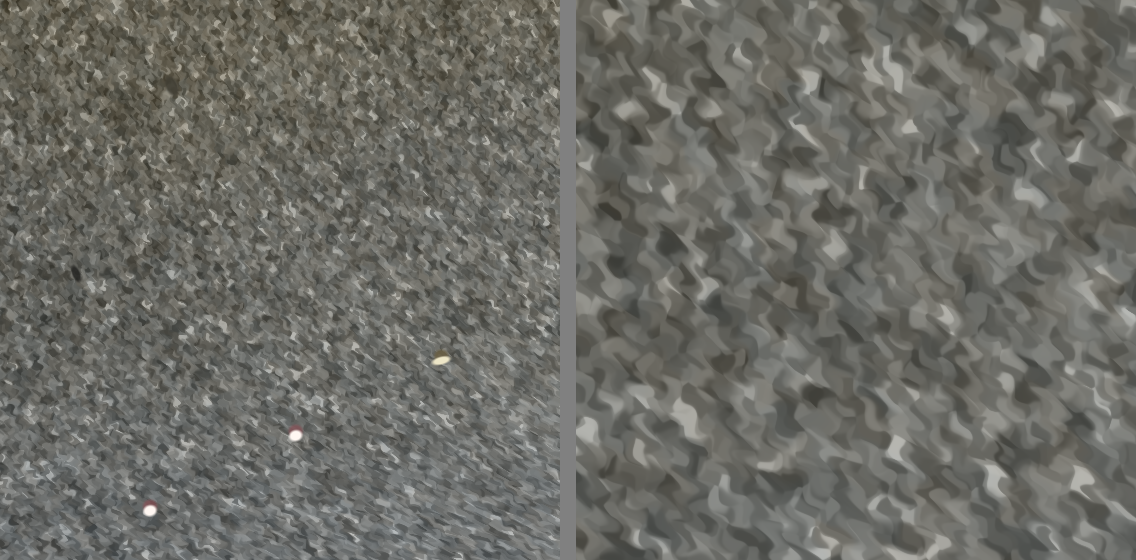
Left: the whole. Right: its middle third, enlarged.
Reproduce this texture procedurally as a three.js fragment shader.

```glsl
varying vec2 vUv;

vec3 hash3(vec2 cell) {
  vec3 q = fract(cell.xyx * vec3(0.1031, 0.1030, 0.0973));
  q += dot(q, q.yxz + 33.33);
  return fract((q.xxy + q.yzz) * q.zyx);
}

// Cellular noise: each grain holds one random tone, softly joined to its neighbours.
float grains(vec2 p, float sharpness) {
  vec2 cell = floor(p);
  float tone = 0.0;
  float total = 0.0;
  for (int j = -1; j <= 1; j++) {
    for (int i = -1; i <= 1; i++) {
      vec2 id = cell + vec2(float(i), float(j));
      vec3 rnd = hash3(id);
      vec2 d = p - id - 0.1 - 0.8 * rnd.xy;
      float weight = exp(-sharpness * dot(d, d));
      tone += weight * rnd.z;
      total += weight;
    }
  }
  return tone / total;
}

float ellipse(vec2 p, vec2 radius, float angle) {
  float c = cos(angle);
  float s = sin(angle);
  p = vec2(c * p.x + s * p.y, c * p.y - s * p.x);
  return 1.0 - smoothstep(0.65, 1.25, length(p / radius));
}

void main() {
  vec2 uv = vUv;

  // Grain direction: nearly upright above, slanting at the lower right
  float low = 1.0 - uv.y;
  vec2 p = vec2(uv.x + 0.15 * uv.y - 0.35 * uv.x * low * low, uv.y);
  p += 0.0022 * sin(p.yx * vec2(310.0, 270.0) + 2.0 * sin(p * 143.0));

  // Coarse grains, fine grit and broad mottling
  float coarse = grains(p * vec2(88.0, 62.0) + 7.0, 13.0) - 0.5;
  float fine = grains(p * vec2(165.0, 112.0) + 41.0, 11.0) - 0.5;
  float mottle = grains(uv * vec2(19.0, 15.0) + 83.0, 3.0) - 0.5;
  float tone = 0.18 * coarse + 0.17 * fine + 0.05 * mottle;
  tone += 0.12 * smoothstep(0.27, 0.48, coarse) * smoothstep(-0.1, 0.4, fine);

  // Warm light from above, cool light from below
  vec3 warm = vec3(0.405, 0.392, 0.342);
  vec3 neutral = vec3(0.415, 0.415, 0.392);
  vec3 cool = vec3(0.418, 0.429, 0.427);
  vec3 color = mix(cool, neutral, smoothstep(0.0, 0.5, uv.y));
  color = mix(color, warm, smoothstep(0.55, 1.0, uv.y + 0.08 * sin(uv.x * 5.0)));
  color += 0.035 * smoothstep(0.5, 1.2, uv.x + 0.4 * low) * low;
  color -= 0.02 * exp(-9.0 * dot(uv - vec2(0.1, 0.4), uv - vec2(0.1, 0.4)));

  // Slight tint per grain
  float tint = grains(p * vec2(70.0, 50.0) + 131.0, 8.0) - 0.5;
  color += tone + 0.018 * tint * vec3(1.0, 0.0, -1.0);

  // Dark chips
  for (int i = 0; i < 2; i++) {
    float k = float(i);
    vec2 center = mix(vec2(0.307, 0.846), vec2(0.136, 0.511), k);
    float chip = ellipse(uv - center, mix(vec2(0.011, 0.019), vec2(0.007, 0.016), k), 0.4);
    color = mix(color, mix(vec3(0.25, 0.24, 0.20), vec3(0.14, 0.14, 0.13), k), 0.85 * chip);
  }

  // Row of bright glints, each with a reddish fringe above
  for (int i = 0; i < 3; i++) {
    float k = float(i);
    vec2 d = uv - vec2(0.268, 0.088) - k * vec2(0.26, 0.134);
    float flat_ = step(1.5, k);
    vec3 fringe = mix(vec3(0.52, 0.31, 0.33), vec3(0.42, 0.37, 0.25), flat_);
    vec3 glint = mix(vec3(1.0, 0.97, 0.95), vec3(0.93, 0.90, 0.78), flat_);
    color = mix(color, fringe, 0.75 * ellipse(d - vec2(0.0, 0.008), vec2(0.013, 0.012), 0.0));
    color = mix(color, glint, ellipse(d, mix(vec2(0.012, 0.010), vec2(0.017, 0.007), flat_), 0.25));
  }

  gl_FragColor = vec4(clamp(color, 0.0, 1.0), 1.0);
}
```
